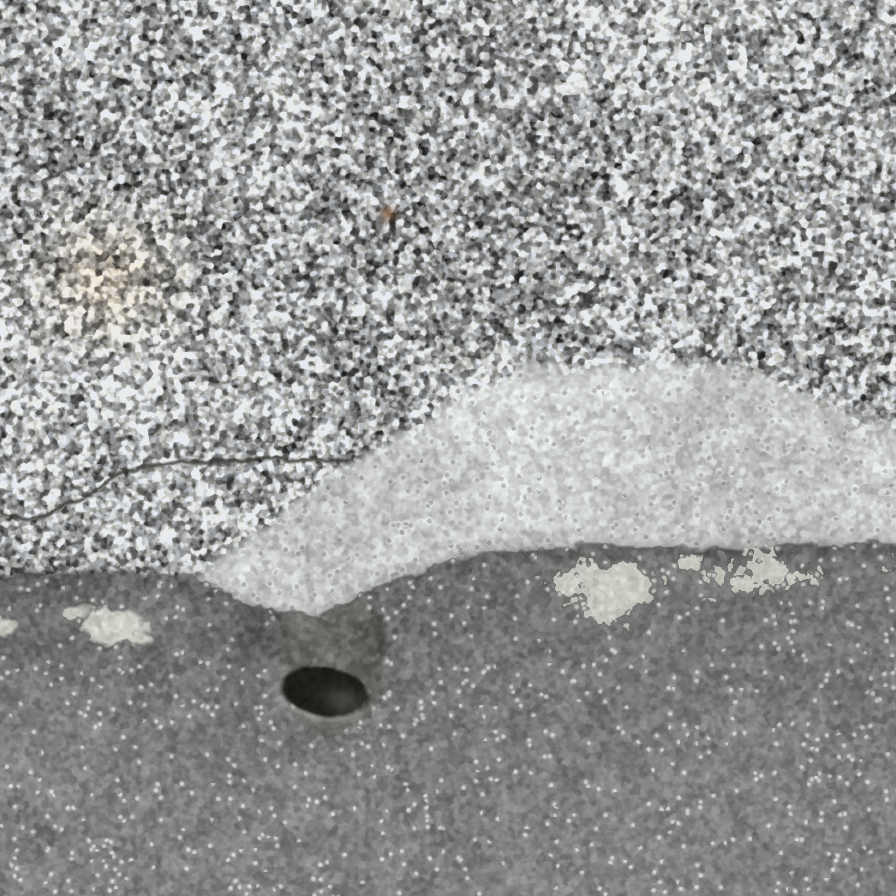
Write a Shadertoy shader that draws this texture.

```glsl
// Speckled concrete above dark asphalt, joined by a pale mortar patch
// with a drain hole below it. Piecewise profiles place the edges, distance
// functions shape the details, and smooth cellular noise makes the grain.

#define GRAIN_SCALE 150.0
#define GRAIN_CONTRAST 0.92
#define CONCRETE_TONE 0.655
#define MORTAR_TONE 0.80
#define ASPHALT_TONE 0.455
#define EDGE_WOBBLE 0.010
#define CRACK_WIDTH 0.0021
#define SOFTNESS 0.0025
#define HOLE_CENTER vec2(0.362, 0.228)
#define HOLE_RADIUS vec2(0.049, 0.027)

const vec2 ASPHALT_EDGE[12] = vec2[12](
    vec2(0.0, 0.359), vec2(0.13, 0.360), vec2(0.215, 0.355), vec2(0.25, 0.338),
    vec2(0.31, 0.317), vec2(0.35, 0.312), vec2(0.40, 0.336), vec2(0.45, 0.356),
    vec2(0.52, 0.378), vec2(0.585, 0.391), vec2(0.78, 0.388), vec2(1.0, 0.397));
const vec2 MORTAR_EDGE[12] = vec2[12](
    vec2(0.20, 0.345), vec2(0.28, 0.395), vec2(0.325, 0.434), vec2(0.40, 0.486),
    vec2(0.47, 0.525), vec2(0.52, 0.564), vec2(0.586, 0.586), vec2(0.664, 0.596),
    vec2(0.86, 0.583), vec2(0.90, 0.560), vec2(0.95, 0.531), vec2(1.0, 0.518));
const vec2 CRACK_LINE[12] = vec2[12](
    vec2(0.0, 0.427), vec2(0.025, 0.421), vec2(0.05, 0.424), vec2(0.075, 0.439),
    vec2(0.10, 0.448), vec2(0.13, 0.469), vec2(0.16, 0.479), vec2(0.20, 0.487),
    vec2(0.25, 0.484), vec2(0.30, 0.488), vec2(0.35, 0.489), vec2(0.40, 0.483));

vec3 hash3(vec2 p) {
    vec3 q = fract(p.xyx * vec3(0.1031, 0.1030, 0.0973));
    q += dot(q, q.yxz + 33.33);
    return fract((q.xxy + q.yzz) * q.zyx);
}

// x: smooth cell tone, y: nearest cell's random value, z: its distance
vec3 cells(vec2 p) {
    vec2 base = floor(p);
    float sum = 0.0, weight = 0.0, id = 0.0, nearest = 9.0;
    for (int j = -1; j <= 1; j++)
    for (int i = -1; i <= 1; i++) {
        vec2 cell = base + vec2(i, j);
        vec3 h = hash3(cell + 57.0);
        vec2 d = cell + h.xy - p;
        float d2 = dot(d, d), w = exp(-7.0 * d2);
        sum += w * h.z;
        weight += w;
        if (d2 < nearest) { nearest = d2; id = h.z; }
    }
    return vec3(sum / weight, id, sqrt(nearest));
}

float profile(vec2 knots[12], float x) {
    float y = knots[0].y;
    for (int i = 0; i < 11; i++) {
        vec2 a = knots[i], b = knots[i + 1];
        y = mix(y, b.y, clamp((x - a.x) / (b.x - a.x), 0.0, 1.0));
    }
    return y;
}

float segment(vec2 p, vec2 a, vec2 b) {
    vec2 d = b - a;
    return length(p - a - d * clamp(dot(p - a, d) / dot(d, d), 0.0, 1.0));
}

float ellipse(vec2 p, vec2 r) { return (length(p / r) - 1.0) * min(r.x, r.y); }
float fill(float d, float w) { return 1.0 - smoothstep(-w, w, d); }
float spot(vec2 p, vec2 c, vec2 r) { vec2 q = (p - c) / r; return exp(-dot(q, q)); }

void mainImage(out vec4 fragColor, in vec2 fragCoord) {
    vec2 uv = fragCoord / iResolution.xy;
    vec3 grain = cells(uv * GRAIN_SCALE);
    vec3 fine = cells(uv * GRAIN_SCALE * 1.45 + 31.0);
    float clump = cells(uv * 42.0 + 7.0).x - 0.5;
    float broad = cells(uv * 9.0 + 3.0).x - 0.5;
    float wobble = EDGE_WOBBLE * (clump + 0.6 * (grain.x - 0.5));

    // Speckled concrete with broad stains
    float speckle = 0.75 * (grain.x - 0.5) + 0.45 * (fine.x - 0.5);
    float tone = CONCRETE_TONE + GRAIN_CONTRAST * speckle + 0.10 * broad + 0.12 * clump;
    tone -= 0.08 * spot(uv, vec2(0.44, 0.72), vec2(0.10, 0.08));
    tone -= 0.07 * spot(uv, vec2(0.08, 0.83), vec2(0.18, 0.10));
    tone += 0.05 * spot(uv, vec2(0.10, 0.62), vec2(0.15, 0.12));
    vec3 color = clamp(tone, 0.12, 0.93) * mix(vec3(1.0, 1.0, 0.965), vec3(0.97, 0.99, 1.02), fine.y);
    color *= 1.0 + vec3(0.05, 0.0, -0.07) * spot(uv, vec2(0.12, 0.69), vec2(0.07, 0.06));
    color = mix(color, vec3(0.52, 0.38, 0.27), 0.8 * spot(uv, vec2(0.433, 0.762), vec2(0.008)));

    // Fine cracks
    float crack = abs(uv.y - profile(CRACK_LINE, uv.x) + 0.5 * wobble);
    crack += 0.5 * max(uv.x - 0.395, 0.0);
    float side = min(segment(uv, vec2(0.92, 0.568), vec2(0.965, 0.592)),
                     segment(uv, vec2(0.965, 0.592), vec2(1.0, 0.610)));
    side = min(side, segment(uv, vec2(0.945, 0.676), vec2(1.0, 0.692)));
    side = min(side, segment(uv, vec2(0.038, 0.420), vec2(0.042, 0.375)));
    float crackMask = max(fill(crack - CRACK_WIDTH, 0.0022), 0.6 * fill(side + 0.3 * wobble - 0.001, 0.002));
    color = mix(color, vec3(0.24, 0.24, 0.22), 0.82 * crackMask);

    // Pale mortar, fading into the concrete
    float mortar = fill(uv.y - profile(MORTAR_EDGE, uv.x) + 1.6 * wobble, 0.009);
    float pale = MORTAR_TONE + 0.22 * speckle + 0.09 * clump + 0.08 * broad;
    pale -= 0.20 * step(0.91, grain.y) * fill(grain.z - 0.4, 0.2);
    color = mix(color, pale * vec3(0.995, 1.01, 0.995), 0.95 * mortar * step(0.18, uv.x));

    // Asphalt with sparse bright stones and a dirty upper edge
    float depth = profile(ASPHALT_EDGE, uv.x) - uv.y + wobble;
    float road = ASPHALT_TONE + 0.19 * speckle + 0.05 * broad + 0.06 * clump;
    road += 0.045 * smoothstep(0.05, 0.28, depth);
    road += 0.24 * step(0.91, grain.y) * fill(grain.z - 0.35, 0.22);
    road -= 0.09 * exp(-max(depth, 0.0) / 0.014);
    color *= 1.0 - 0.18 * exp(-abs(depth) / 0.008);
    color = mix(color, road * vec3(1.0, 0.995, 0.99), smoothstep(-SOFTNESS, SOFTNESS, depth));

    // Mortar splashes on the asphalt
    float splash = ellipse(uv - vec2(0.137, 0.303), vec2(0.036, 0.018));
    splash = min(splash, ellipse(uv - vec2(0.0, 0.302), vec2(0.014, 0.009)));
    splash = min(splash, ellipse(uv - vec2(0.079, 0.315), vec2(0.012, 0.005)));
    float crumbs = ellipse(uv - vec2(0.685, 0.342), vec2(0.040, 0.030));
    crumbs = min(crumbs, ellipse(uv - vec2(0.785, 0.361), vec2(0.065, 0.009)));
    splash = min(splash + 1.2 * wobble, crumbs + 0.055 * (clump + 0.5 * speckle) + 0.006);
    color = mix(color, vec3(0.83, 0.83, 0.80) + 0.16 * speckle, 0.9 * fill(splash, 0.003));

    // Worn channel running down to the drain hole
    float channel = segment(uv, vec2(0.371, 0.238), vec2(0.372, 0.286)) - 0.058;
    float below = smoothstep(-0.002, 0.006, depth);
    float shade = 0.44 - 0.10 * smoothstep(0.375, 0.425, uv.x) + 0.13 * speckle + 0.10 * clump;
    color = mix(color, vec3(1.0, 0.985, 0.95) * shade, 0.85 * below * fill(channel + wobble, 0.005));
    color *= 1.0 - 0.25 * below * spot(uv, vec2(0.29, 0.292), vec2(0.035, 0.025));

    // Drain hole: light rim, dark mouth, dim inner wall
    vec2 q = uv - HOLE_CENTER;
    q.y += 0.10 * q.x;
    float hole = ellipse(q, HOLE_RADIUS) + 0.15 * wobble;
    color += 0.10 * exp(-abs(hole - 0.004) / 0.003) * smoothstep(0.01, -0.02, q.y + 0.0 * q.x);
    float wall = spot(q, vec2(0.020, -0.008), vec2(0.022, 0.016));
    vec3 mouth = vec3(0.11, 0.11, 0.095) + 0.15 * wall + 0.05 * speckle;
    color = mix(color, mouth, fill(hole, SOFTNESS));

    fragColor = vec4(clamp(color, 0.0, 1.0), 1.0);
}
```
